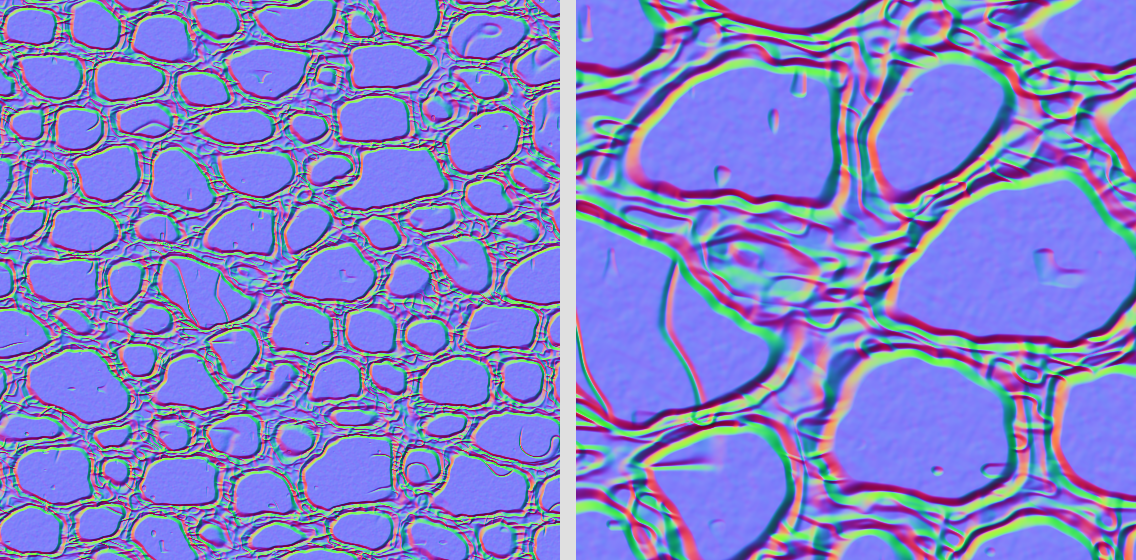
Left, the full canvas; right, a detail of the centre.
Reproduce this texture map procedurally as a WebGL 1 fragment shader.

```glsl
precision highp float;
// Normal map of a rubble stone wall: rounded, weighted Voronoi stones with
// worn rims, lying in rough mortar made of short ridged strokes.
// A height field is built in canvas units and its slope is coded as colour.

uniform vec2 u_resolution;

#define STONE_GRID vec2(8.0, 11.0) // stones across and up
#define STONE_JITTER 0.72          // scatter of the stone centres
#define STONE_VARIETY 0.46         // spread of the stone sizes
#define JOINT_HALF 0.0085          // half width of the mortar joints
#define RIM_WIDTH 0.0042           // width of the stone shoulder
#define STONE_RISE 0.0075          // height of stone above mortar
#define GROOVE_DEPTH 0.0050        // dark line around each stone
#define MORTAR_ROUGH 0.0056        // height of the mortar strokes
#define CRACK_DEPTH 0.0042
#define GRAIN 0.00042              // fine roughness of the stone faces
#define SLOPE_STEP 0.0015          // distance between height samples

float hash(vec2 p) {
  vec3 q = fract(p.xyx * 0.1031);
  q += dot(q, q.yzx + 33.33);
  return fract((q.x + q.y) * q.z);
}

float noise(vec2 p) {
  vec2 i = floor(p), f = fract(p);
  f = f * f * (3.0 - 2.0 * f);
  return mix(mix(hash(i), hash(i + vec2(1, 0)), f.x),
             mix(hash(i + vec2(0, 1)), hash(i + vec2(1, 1)), f.x), f.y);
}

mat2 turn(float a) {
  float c = cos(a), s = sin(a);
  return mat2(c, -s, s, c);
}

// Bell-shaped line around zero
float line(float x, float width) {
  return exp(-x * x / (width * width));
}

// Ridge along the middle level of a noise field
float ridge(vec2 p, float width) {
  return 1.0 - smoothstep(0.0, width, abs(noise(p) - 0.5));
}

// Approximate distance to the joint axis; a soft second distance rounds corners
float jointDistance(vec2 p) {
  const float SOFT = 9.0;
  vec2 g = p * STONE_GRID, home = floor(g);
  float nearest = 8.0, others = 0.0;
  for (int j = -2; j <= 2; j++) {
    for (int i = -2; i <= 2; i++) {
      vec2 cell = home + vec2(i, j), id = cell + 40.0;
      vec2 scatter = vec2(hash(id), hash(id + 71.3)) - 0.5;
      vec2 centre = cell + 0.5 + STONE_JITTER * scatter;
      centre.x += 0.5 * mod(cell.y, 2.0) - 0.25;
      vec2 q = abs(turn(0.5 * (hash(id + 19.7) - 0.5)) * (g - centre));
      float size = hash(id + 137.1);
      float d = pow(dot(q * q, q) + 1e-5, 0.3333) - STONE_VARIETY * size * size;
      others += exp(-SOFT * max(d, nearest));
      nearest = min(d, nearest);
    }
  }
  float second = -log(others + 1e-12) / SOFT;
  return 0.5 * (second - nearest) / (0.5 * (STONE_GRID.x + STONE_GRID.y));
}

float wallHeight(vec2 p) {
  // Ragged outlines
  vec2 coarse = vec2(noise(p * 19.0 + 3.0), noise(p * 19.0 + 57.0)) - 0.5;
  vec2 fine = vec2(noise(p * 75.0 + 11.0), noise(p * 75.0 + 83.0)) - 0.5;
  vec2 worn = p + 0.014 * coarse + 0.0045 * fine;
  float patchy = noise(p * 13.0 + 29.0);
  float rim = jointDistance(worn) - JOINT_HALF - 0.005 * (patchy - 0.5);

  // Raised stone, groove at its foot and a broken line further out
  float stone = smoothstep(0.0, RIM_WIDTH, rim);
  float h = STONE_RISE * stone;
  h -= GROOVE_DEPTH * line(rim + 0.0008, 0.0022);
  h += 0.6 * GROOVE_DEPTH * line(rim + 0.0055 + 0.006 * fine.x, 0.0018);

  // Mortar: slanting strokes in two sizes, thinner in smooth patches
  vec2 flow = turn(0.22) * p + 0.016 * coarse;
  float strokes = 0.9 * ridge(flow * vec2(34.0, 68.0) + 5.0, 0.21)
                + 0.65 * ridge(turn(-0.5) * flow * vec2(68.0, 112.0) + 31.0, 0.23);
  float mortar = 1.0 - smoothstep(-0.002, 0.004, rim);
  float rough = mix(0.5, 1.15, smoothstep(0.25, 0.6, noise(p * 24.0 + 91.0)));
  h += MORTAR_ROUGH * mortar * rough * strokes;

  // Sparse cracks and chips on the faces
  float crackArea = smoothstep(0.64, 0.74, noise(p * 10.0 + 47.0));
  float crack = line(noise(p * vec2(11.0, 15.0) + 1.2 * coarse + 63.0) - 0.5, 0.028);
  float chip = smoothstep(0.86, 0.95, noise(p * 62.0 + 17.0)) * smoothstep(0.5, 0.7, patchy);
  h -= CRACK_DEPTH * stone * max(crack * crackArea, 0.7 * chip);

  // Fine grain
  h += GRAIN * (noise(turn(0.6) * p * 150.0) + 0.6 * noise(turn(1.1) * p * 290.0));
  return h;
}

void main() {
  vec2 p = gl_FragCoord.xy / min(u_resolution.x, u_resolution.y);
  float here = wallHeight(p);
  vec2 slope = vec2(wallHeight(p + vec2(SLOPE_STEP, 0.0)) - here,
                    wallHeight(p + vec2(0.0, SLOPE_STEP)) - here) / SLOPE_STEP;
  vec3 normal = normalize(vec3(slope.x, -slope.y, 1.0));

  // Sideways tilt in red and green, steepness in blue
  gl_FragColor = vec4(0.5 + 0.5 * normal.xy, 0.98 * normal.z, 1.0);
}
```
